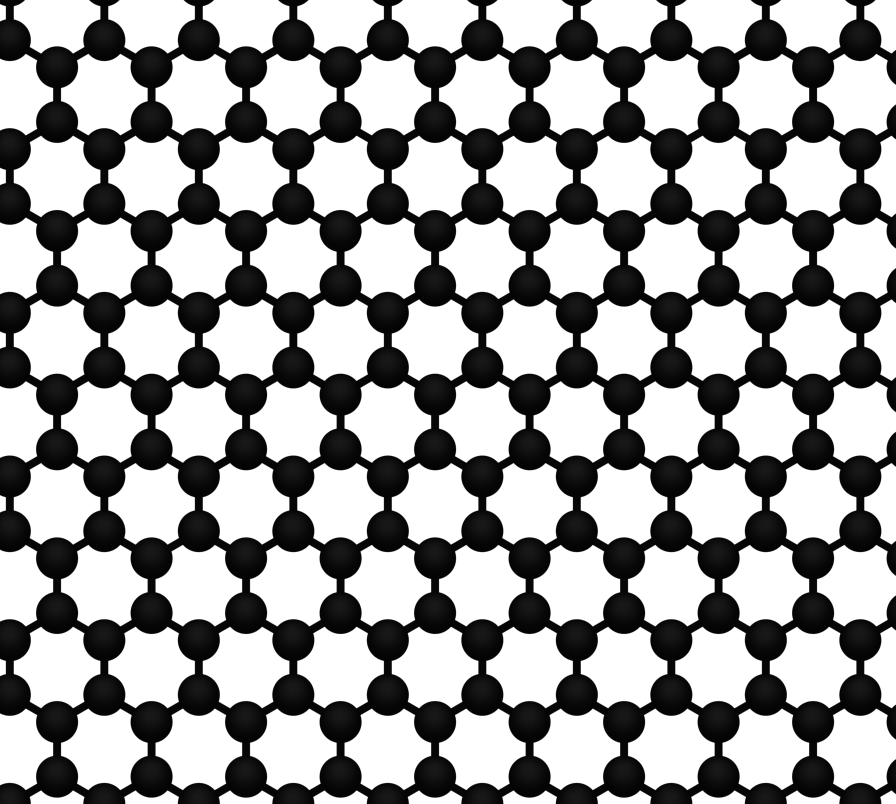
Write a WebGL 1 fragment shader that draws this pattern.

```glsl
precision highp float;
// Honeycomb lattice of glossy black balls joined by thin rods on white.

uniform vec2 u_resolution;

// All lengths are fractions of the canvas height.
const float SPACING = 0.11754;
const float BOND_LENGTH = SPACING * 0.57735;
const float BALL_RADIUS = 0.0261;
const float ROD_HALF_WIDTH = 0.0049;
const vec2 LATTICE_ORIGIN = vec2(0.0710, 0.8823);

const vec3 BACKGROUND = vec3(1.0);
const vec3 ROD_COLOR = vec3(0.022);
const vec3 BALL_SHADOW = vec3(0.016);
const vec3 BALL_LIGHT = vec3(0.096);
const vec3 LIGHT_DIRECTION = vec3(-0.03, 0.33, 0.94);

// Offset from the nearest point of a triangular lattice.
vec2 triangularCell(vec2 p, float spacing) {
  vec2 period = spacing * vec2(1.0, 1.7320508);
  vec2 a = mod(p + 0.5 * period, period) - 0.5 * period;
  vec2 b = mod(p, period) - 0.5 * period;
  return dot(a, a) < dot(b, b) ? a : b;
}

float segmentDistance(vec2 p, vec2 a, vec2 b) {
  vec2 ab = b - a;
  float t = clamp(dot(p - a, ab) / dot(ab, ab), 0.0, 1.0);
  return length(p - a - ab * t);
}

// Coverage of a shape from its signed distance, smoothed over one pixel.
float coverage(float d, float pixel) {
  return 1.0 - smoothstep(-0.75 * pixel, 0.75 * pixel, d);
}

// Soft highlight on a sphere; q is the offset from its centre in radii.
vec3 shadeBall(vec2 q) {
  vec3 normal = vec3(q, sqrt(max(0.0, 1.0 - dot(q, q))));
  float diffuse = max(0.0, dot(normal, normalize(LIGHT_DIRECTION)));
  return mix(BALL_SHADOW, BALL_LIGHT, pow(diffuse, 3.7));
}

void main() {
  float pixel = 1.0 / u_resolution.y;
  vec2 p = gl_FragCoord.xy * pixel - LATTICE_ORIGIN;

  // Each cell is centred on an upright rod with a ball at either end.
  vec2 cell = triangularCell(p, SPACING);
  vec2 folded = abs(cell);
  vec2 ball = vec2(0.0, 0.5 * BOND_LENGTH);
  vec2 neighbour = ball + BOND_LENGTH * vec2(0.8660254, 0.5);

  // Rods lie behind the balls.
  float rod = min(segmentDistance(folded, vec2(0.0), ball),
                  segmentDistance(folded, ball, neighbour)) - ROD_HALF_WIDTH;
  vec3 color = mix(BACKGROUND, ROD_COLOR, coverage(rod, pixel));

  // Unfold the offset so that every ball is lit from the same side.
  vec2 offset = cell - ball * (cell.y < 0.0 ? -1.0 : 1.0);
  float disc = length(offset) - BALL_RADIUS;
  color = mix(color, shadeBall(offset / BALL_RADIUS), coverage(disc, pixel));

  gl_FragColor = vec4(color, 1.0);
}
```
